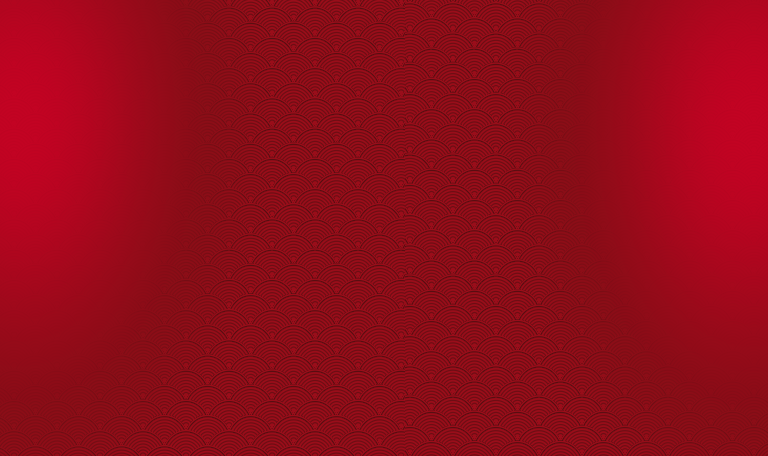
Reproduce this pattern procedurally as a Shadertoy shader.

```glsl
// Red wave-scale pattern of fine concentric arcs, fading out into two side glows.

// Lengths are fractions of the canvas width; y runs down from the top edge.
const float PITCH = 0.056;            // distance between scales in a row
const float ROW_STEP = 0.0197;        // distance between staggered rows
const vec2 RADII = vec2(0.0315, 0.0352); // half width and height of a scale
const float RING_STEP = 0.00390;      // distance between arcs at the crown
const float RING_COUNT = 8.0;         // arcs per scale, the middle stays plain
const float RING_WIDTH = 0.42;        // arc width, share of RING_STEP
const float OUTLINE_WIDTH = 0.50;     // outermost arc width, share of RING_STEP
const float RING_TONE = 0.66;         // inner arcs relative to the outline
const float SEAM_X = 0.527;           // where the two pattern panels meet
const vec2 LEFT_APEX = vec2(0.3823, 0.0275);
const vec2 RIGHT_APEX = vec2(0.5898, 0.0022);

const vec2 LEFT_GLOW = vec2(0.025, 0.158);
const vec2 RIGHT_GLOW = vec2(0.980, 0.165);
const vec2 GLOW_SIZE = vec2(0.245, 0.385);

const vec3 GLOW_RED = vec3(0.765, 0.010, 0.136);
const vec3 SHADE_RED = vec3(0.540, 0.050, 0.088);
const vec3 CENTRE_RED = vec3(0.605, 0.050, 0.100);
const vec3 LINE_RED = vec3(0.330, 0.050, 0.065);
const float LINE_STRENGTH = 0.95;
const float FAINT_STRENGTH = 0.05;    // trace of the lines inside the glows

// Depth below the rim of the frontmost scale; lower rows overlap upper ones.
float scaleDepth(vec2 p) {
    float frontRow = floor(p.y / ROW_STEP);
    float depth = 0.0;
    for (int i = 0; i < 4; i++) {
        float row = frontRow - float(i);
        float x = p.x - 0.5 * PITCH * mod(row, 2.0);
        x -= PITCH * round(x / PITCH);
        vec2 fromCentre = vec2(x, p.y - row * ROW_STEP - RADII.y);
        depth = RADII.y * (1.0 - length(fromCentre / RADII));
        if (depth >= 0.0) break;
    }
    return depth;
}

// Coverage of the concentric arcs, with a heavier outline.
float arcLines(float depth, float pixel) {
    float phase = depth / RING_STEP + 0.2;
    bool outline = phase < 1.0;
    float width = RING_STEP * (outline ? OUTLINE_WIDTH : RING_WIDTH);
    float fromLine = (0.5 - abs(fract(phase) - 0.5)) * RING_STEP;
    float coverage = clamp((0.5 * width - fromLine) / pixel + 0.5, 0.0, 1.0);
    coverage = min(coverage, width / pixel) * (outline ? 1.0 : RING_TONE);
    return phase < RING_COUNT + 0.5 ? coverage : 0.0;
}

void mainImage(out vec4 fragColor, in vec2 fragCoord) {
    float pixel = 1.0 / iResolution.x;
    vec2 p = vec2(fragCoord.x, iResolution.y - fragCoord.y) * pixel;

    // Background: glow, shaded rim, then a warmer centre
    float glowDist = min(length((p - LEFT_GLOW) / GLOW_SIZE),
                         length((p - RIGHT_GLOW) / GLOW_SIZE));
    vec3 color = mix(GLOW_RED, SHADE_RED, smoothstep(0.05, 1.05, glowDist));
    color = mix(color, CENTRE_RED, smoothstep(0.90, 1.40, glowDist));

    // Two panels of scales, the right one shifted
    vec2 apex = p.x < SEAM_X ? LEFT_APEX : RIGHT_APEX;
    float lines = arcLines(scaleDepth(p - apex), pixel);
    float strength = mix(FAINT_STRENGTH, LINE_STRENGTH, smoothstep(0.78, 1.35, glowDist));
    color = mix(color, LINE_RED, lines * strength);

    fragColor = vec4(color, 1.0);
}
```
